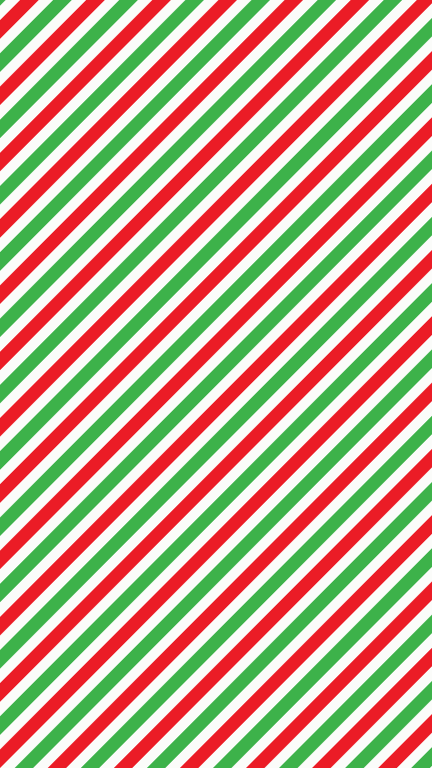
Reproduce this pattern procedurally as a Shadertoy shader.

```glsl
const vec3 WHITE = vec3(0.985, 0.99, 0.98);
const vec3 RED   = vec3(0.92, 0.11, 0.15);
const vec3 GREEN = vec3(0.24, 0.70, 0.29);

const vec2  REPEATS      = vec2(6.535, 11.584); // stripe pairs across and down
const float RED_CENTER   = 0.445;               // phase measured from the top left
const float GREEN_CENTER = RED_CENTER + 0.5;
const float RED_WIDTH    = 0.28;                // fractions of one repeat
const float GREEN_WIDTH  = 0.28;

// Coverage of a stripe repeating once per unit of phase
float stripe(float phase, float center, float width, float blur) {
    float offset = abs(fract(phase - center + 0.5) - 0.5);
    return clamp((0.5 * width - offset) / blur + 0.5, 0.0, 1.0);
}

void mainImage(out vec4 fragColor, in vec2 fragCoord) {
    vec2 uv = fragCoord / iResolution.xy;

    // Phase grows rightward and downward, so the stripes rise to the right
    float phase = dot(vec2(uv.x, 1.0 - uv.y), REPEATS);
    float pixelBlur = length(REPEATS / iResolution.xy);

    // Alternate coloured stripes over the white ground
    vec3 color = WHITE;
    color = mix(color, RED, stripe(phase, RED_CENTER, RED_WIDTH, pixelBlur));
    color = mix(color, GREEN, stripe(phase, GREEN_CENTER, GREEN_WIDTH, pixelBlur));

    fragColor = vec4(color, 1.0);
}
```
